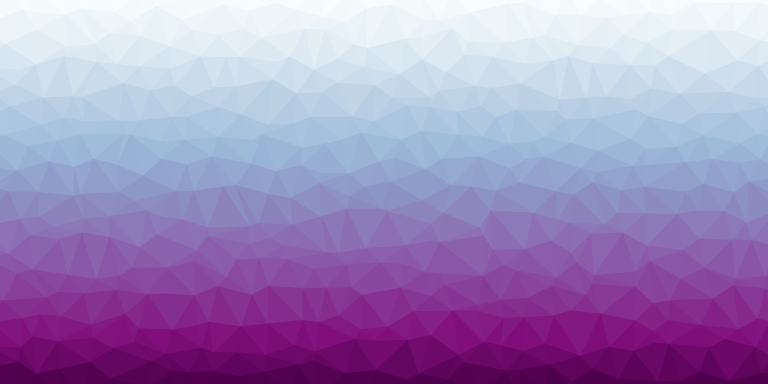
This background is drawn by a Shadertoy shader. Its source:

```glsl
// Low-poly background: a jittered grid of points is split into triangles, and
// each triangle gets one flat colour from a vertical ramp at its centroid.
// The ramp runs from near white at the top through blue to deep purple.

const float ROWS = 15.0;          // grid cells per canvas height
const float JITTER = 0.42;        // point displacement in cells, below 0.5
const vec2 GRID_OFFSET = vec2(0.5);
const float SEED = 17.0;

const int STOPS = 9;
const vec3 RAMP[STOPS] = vec3[STOPS](
    vec3(0.969, 0.988, 0.992),
    vec3(0.878, 0.925, 0.957),
    vec3(0.749, 0.827, 0.902),
    vec3(0.620, 0.737, 0.855),
    vec3(0.549, 0.588, 0.776),
    vec3(0.549, 0.420, 0.694),
    vec3(0.533, 0.255, 0.616),
    vec3(0.506, 0.059, 0.486),
    vec3(0.302, 0.000, 0.294));

vec2 hash22(vec2 p) {
    vec3 h = fract(vec3(p.xyx + SEED) * vec3(0.1031, 0.1030, 0.0973));
    h += dot(h, h.yzx + 33.33);
    return fract((h.xx + h.yz) * h.zy);
}

vec2 gridPoint(vec2 cell) {
    return cell + JITTER * (2.0 * hash22(cell) - 1.0);
}

float cross2(vec2 a, vec2 b) {
    return a.x * b.y - a.y * b.x;
}

// Piecewise linear ramp: depth is 0 at the top and 1 at the bottom
vec3 rampColor(float depth) {
    float x = clamp(depth, 0.0, 1.0) * float(STOPS - 1);
    int i = min(int(x), STOPS - 2);
    return mix(RAMP[i], RAMP[i + 1], x - float(i));
}

// Signed distance to the line a-b, positive on its left
float edgeDistance(vec2 p, vec2 a, vec2 b) {
    return cross2(normalize(b - a), p - a);
}

// Premultiplied colour and coverage of a counter-clockwise triangle
vec4 triangle(vec2 p, vec2 a, vec2 b, vec2 c, float pixel) {
    float d = min(edgeDistance(p, a, b),
              min(edgeDistance(p, b, c), edgeDistance(p, c, a)));
    float coverage = clamp(d / pixel + 0.5, 0.0, 1.0);
    float height = ((a.y + b.y + c.y) / 3.0 + GRID_OFFSET.y) / ROWS;
    return vec4(rampColor(1.0 - height), 1.0) * coverage;
}

// Delaunay choice: true if the diagonal a-c splits the quad a, b, c, d best
bool splitsAlongAC(vec2 a, vec2 b, vec2 c, vec2 d) {
    float sinB = cross2(c - b, a - b), cosB = dot(c - b, a - b);
    float sinD = cross2(a - d, c - d), cosD = dot(a - d, c - d);
    return sinB * cosD + cosB * sinD >= 0.0;
}

void mainImage(out vec4 fragColor, in vec2 fragCoord) {
    float pixel = ROWS / iResolution.y;
    vec2 p = fragCoord * pixel - GRID_OFFSET;
    vec2 home = floor(p);
    vec4 sum = vec4(0.0);

    // Displaced quads can reach into the neighbouring cells
    for (int y = -1; y <= 1; y++) {
        for (int x = -1; x <= 1; x++) {
            vec2 cell = home + vec2(x, y);
            vec2 a = gridPoint(cell);
            vec2 b = gridPoint(cell + vec2(1.0, 0.0));
            vec2 c = gridPoint(cell + vec2(1.0, 1.0));
            vec2 d = gridPoint(cell + vec2(0.0, 1.0));
            if (splitsAlongAC(a, b, c, d)) {
                sum += triangle(p, a, b, c, pixel) + triangle(p, a, c, d, pixel);
            } else {
                sum += triangle(p, a, b, d, pixel) + triangle(p, b, c, d, pixel);
            }
        }
    }
    fragColor = vec4(sum.rgb / max(sum.a, 1e-4), 1.0);
}
```
